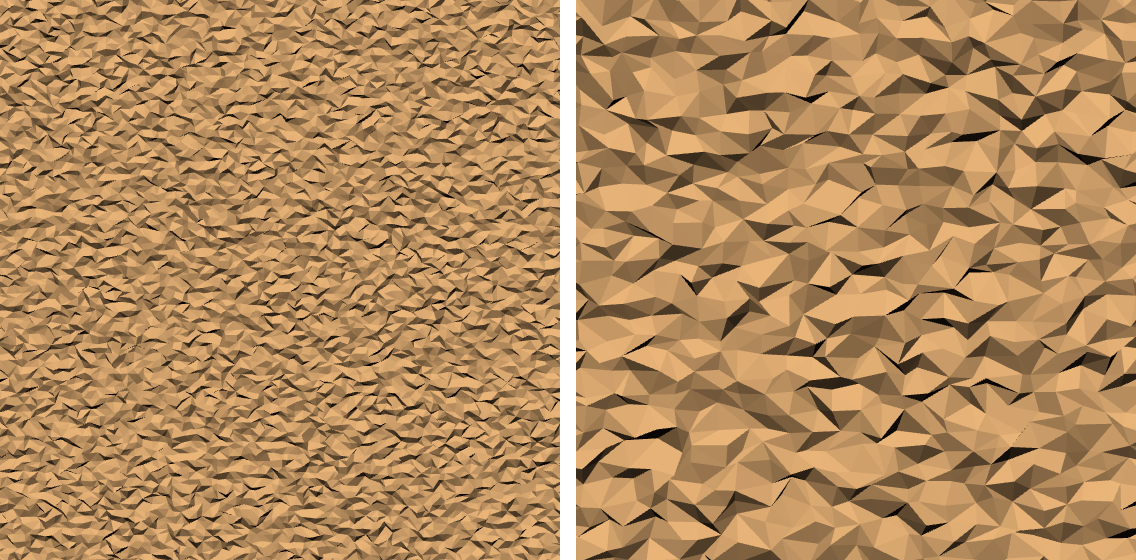
Left: the whole. Right: its middle third, enlarged.
Give the GLSL for this texture, as a WebGL 1 fragment shader.

```glsl
precision highp float;
// Rough sandy ground of small flat-shaded facets, lit from the top edge.

uniform vec2 u_resolution;

#define GRID vec2(74.0, 90.0)          // facet cells across the canvas
#define JITTER 0.72                    // sideways scatter of the vertices
#define RELIEF 1.08                    // height range of the vertices
#define TILT 0.40                      // lean of the view towards the light
#define LIGHT vec3(-0.08, 0.92, 1.0)   // direction to the light
#define SOFTNESS 1.3                   // lifts the midtones of the shading
#define LIT_SAND vec3(0.92, 0.71, 0.475)
#define DARK_GAP vec3(0.03, 0.02, 0.01)

vec3 hash3(vec2 p) {
  vec3 q = fract(vec3(p.xyx) * vec3(0.1031, 0.1030, 0.0973));
  q += dot(q, q.yxz + 33.33);
  return fract((q.xxy + q.yzz) * q.zyx);
}

// Scattered mesh vertex, placed relative to the base cell.
vec3 meshVertex(vec2 base, vec2 offset) {
  vec3 r = hash3(base + offset + 17.0) - 0.5;
  return vec3(offset + JITTER * r.xy, RELIEF * r.z);
}

// Oblique view: screen position in xy, nearness in z.
vec3 project(vec3 v) {
  return vec3(v.x, v.y - TILT * v.z, v.z + TILT * v.y);
}

// Signed edge function of four samples against the line a-b.
vec4 edge(vec3 a, vec3 b, vec4 px, vec4 py) {
  return (b.x - a.x) * (py - a.y) - (b.y - a.y) * (px - a.x);
}

// Draws one facet into four depth-tested samples.
void drawFacet(vec3 a, vec3 b, vec3 c, vec4 px, vec4 py,
               inout vec4 depth, inout vec4 shade) {
  vec3 normal = cross(b - a, c - a);
  normal *= normal.z < 0.0 ? -1.0 : 1.0;
  float diffuse = dot(normal, normalize(LIGHT)) / max(length(normal), 1e-5);
  float tone = 1.0 - pow(1.0 - clamp(diffuse, 0.0, 1.0), SOFTNESS);

  vec3 A = project(a);
  vec3 B = project(b);
  vec3 C = project(c);
  float area = (B.x - A.x) * (C.y - A.y) - (B.y - A.y) * (C.x - A.x);
  if (abs(area) < 1e-5) return;

  vec4 wa = edge(B, C, px, py) / area;
  vec4 wb = edge(C, A, px, py) / area;
  vec4 wc = edge(A, B, px, py) / area;
  vec4 nearness = wa * A.z + wb * B.z + wc * C.z;
  vec4 inside = step(vec4(-1e-4), min(wa, min(wb, wc)));
  vec4 visible = inside * step(depth, nearness);
  depth = mix(depth, nearness, visible);
  shade = mix(shade, vec4(tone), visible);
}

void main() {
  vec2 p = gl_FragCoord.xy / u_resolution * GRID;
  vec2 pixel = GRID / u_resolution;
  vec2 base = floor(p);
  vec2 local = p - base;

  // Four rotated-grid samples smooth the facet edges.
  vec4 px = local.x + pixel.x * vec4(-0.375, -0.125, 0.125, 0.375);
  vec4 py = local.y + pixel.y * vec4(0.125, -0.375, 0.375, -0.125);
  vec4 depth = vec4(-100.0);
  vec4 shade = vec4(0.0);

  // Each neighbouring cell holds two facets, split along a random diagonal.
  for (int j = -1; j <= 1; j++) {
    for (int i = -1; i <= 1; i++) {
      vec2 cell = vec2(float(i), float(j));
      vec3 sw = meshVertex(base, cell);
      vec3 se = meshVertex(base, cell + vec2(1.0, 0.0));
      vec3 nw = meshVertex(base, cell + vec2(0.0, 1.0));
      vec3 ne = meshVertex(base, cell + vec2(1.0, 1.0));
      if (hash3(base + cell + 211.0).x < 0.5) {
        drawFacet(sw, se, ne, px, py, depth, shade);
        drawFacet(sw, ne, nw, px, py, depth, shade);
      } else {
        drawFacet(sw, se, nw, px, py, depth, shade);
        drawFacet(se, ne, nw, px, py, depth, shade);
      }
    }
  }

  float tone = dot(shade, vec4(0.25));
  gl_FragColor = vec4(mix(DARK_GAP, LIT_SAND, tone), 1.0);
}
```
